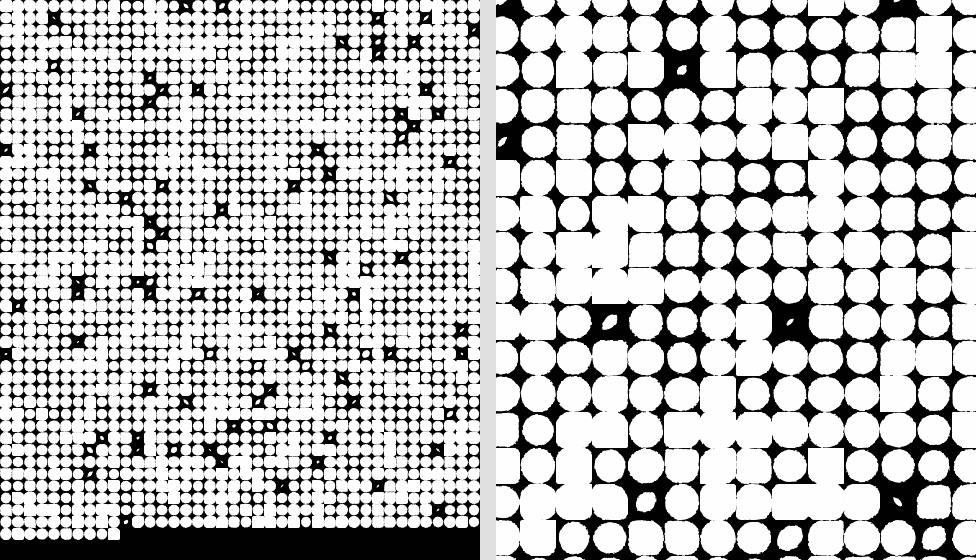
Left: the whole. Right: its middle third, enlarged.
Give the GLSL for this pattern, as a Shadertoy shader.

```glsl
// Grid of white dots, rounded squares and slanted slivers on black, ending in a part-filled row.
#define COLUMNS 40.0
#define CELL_COUNT 1770.0
#define SLIVER_SHARE 0.04
#define DOT_SHARE 0.52
#define DOT_RADIUS vec2(0.50, 0.42)
#define BLOCK_HALF vec2(0.465, 0.565)
#define SLIVER_HALF vec2(0.13, 0.42)
#define EDGE_ROUGHNESS 0.03
#define INK vec3(0.005)
#define PAPER vec3(0.997)

float hash(vec2 p, float seed) {
    vec3 q = fract(vec3(p.xyx + seed * 7.31) * vec3(0.1031, 0.1130, 0.0973));
    q += dot(q, q.yzx + 33.33);
    return fract((q.x + q.y) * q.z);
}

// Slightly oval dot
float dotShape(vec2 p, vec2 id) {
    float size = hash(id, 2.0);
    float radius = mix(DOT_RADIUS.x, DOT_RADIUS.y, size * size);
    float stretch = (hash(id, 3.0) - 0.5) * 0.08;
    return length(p * vec2(1.0 + stretch, 1.0 - stretch)) - radius;
}

// Square whose four corners are rounded independently
float blockShape(vec2 p, vec2 id) {
    float corner = step(0.0, p.x) + 2.0 * step(0.0, p.y);
    float halfSize = mix(BLOCK_HALF.x, BLOCK_HALF.y, hash(id, 4.0));
    float radius = halfSize * sqrt(hash(id, 5.0 + corner));
    vec2 q = abs(p) - halfSize + radius;
    return min(max(q.x, q.y), 0.0) + length(max(q, 0.0)) - radius;
}

// Pointed lens along one of the diagonals
float sliverShape(vec2 p, vec2 id) {
    p.x *= hash(id, 10.0) < 0.65 ? 1.0 : -1.0;
    vec2 q = vec2(p.x + p.y, p.x - p.y) * 0.7071;
    float size = hash(id, 11.0);
    float len = mix(SLIVER_HALF.x, SLIVER_HALF.y, size * size);
    float width = len * mix(0.35, 0.8, hash(id, 12.0));
    float arc = (len * len + width * width) / (2.0 * width);
    return length(vec2(q.x, abs(q.y) + arc - width)) - arc;
}

void mainImage(out vec4 fragColor, in vec2 fragCoord) {
    // Cells are counted from the upper left
    float pixel = COLUMNS / iResolution.x;
    vec2 grid = vec2(fragCoord.x, iResolution.y - fragCoord.y) * pixel;
    vec2 id = floor(grid);
    vec2 p = vec2(grid.x - id.x - 0.5, id.y + 0.5 - grid.y);

    // Choose one shape per cell
    float kind = hash(id, 1.0);
    float d;
    if (kind < SLIVER_SHARE) d = sliverShape(p, id);
    else if (kind < SLIVER_SHARE + DOT_SHARE) d = dotShape(p, id);
    else d = blockShape(p, id);

    // Ragged outline, then a one-pixel soft edge
    d += (hash(floor(grid * 14.0), 13.0) - 0.5) * EDGE_ROUGHNESS;
    float cover = smoothstep(0.6, -0.6, d / pixel);

    // The last row stops early and the rest stays dark
    cover *= step(id.y * COLUMNS + id.x, CELL_COUNT - 0.5);
    fragColor = vec4(mix(INK, PAPER, cover), 1.0);
}
```
